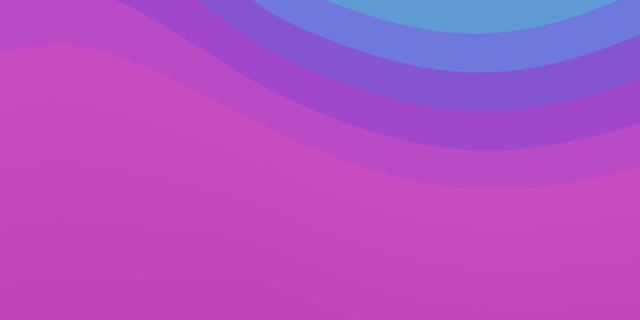
Give the GLSL for this background, as a Shadertoy shader.

```glsl
// Flat wavy colour bands sweeping from a blue upper right to a magenta base.

const int BAND_COUNT = 10;

// Depth below the top edge of the main wave: a crest at left, a trough at right.
float waveDepth(float x) {
    float t = (x - 0.182) / 1.367;
    float base = t * t * (3.0 - 2.0 * t);
    float bulge = t * t * (1.0 - t) * (1.0 - t);
    float lean = (2.4 - 1.9 * t + 0.8 * t * t) * smoothstep(-0.16, 0.12, t);
    return 0.141 + 0.4505 * (base + bulge * lean);
}

// Vertical distance between neighbouring bands, widest at the left.
float bandSpacing(float x) {
    float rightSide = max(x - 1.302, 0.0);
    return mix(0.180, 0.120, smoothstep(0.234, 0.911, x))
         + 0.0374 * rightSide * rightSide;
}

// Five hues lead down to magenta, which then darkens slightly per band.
vec3 bandColor(int band) {
    const vec3 sky = vec3(0.373, 0.606, 0.828);
    const vec3 periwinkle = vec3(0.435, 0.470, 0.862);
    const vec3 violet = vec3(0.525, 0.335, 0.826);
    const vec3 purple = vec3(0.626, 0.278, 0.798);
    const vec3 orchid = vec3(0.726, 0.293, 0.768);
    const vec3 magenta = vec3(0.786, 0.300, 0.750);
    if (band == 0) return sky;
    if (band == 1) return periwinkle;
    if (band == 2) return violet;
    if (band == 3) return purple;
    if (band == 4) return orchid;
    return magenta - vec3(0.006, 0.008, 0.007) * float(band - 5);
}

// Stack the bands from top to bottom with softened edges.
vec3 layeredBands(float level, float softness) {
    vec3 color = bandColor(0);
    for (int band = 1; band < BAND_COUNT; band++) {
        float coverage = smoothstep(-softness, softness, level - float(band));
        color = mix(color, bandColor(band), coverage);
    }
    return color;
}

void mainImage(out vec4 fragColor, in vec2 fragCoord) {
    // Canvas spans 2 by 1 units, with depth measured from the top.
    vec2 point = fragCoord / iResolution.xy * vec2(2.0, 1.0);
    float depth = 1.0 - point.y;

    // Level 5 is the top edge of the magenta area.
    float level = 5.0 + (depth - waveDepth(point.x)) / bandSpacing(point.x);
    float softness = 0.75 * fwidth(level);
    fragColor = vec4(layeredBands(level, softness), 1.0);
}
```
